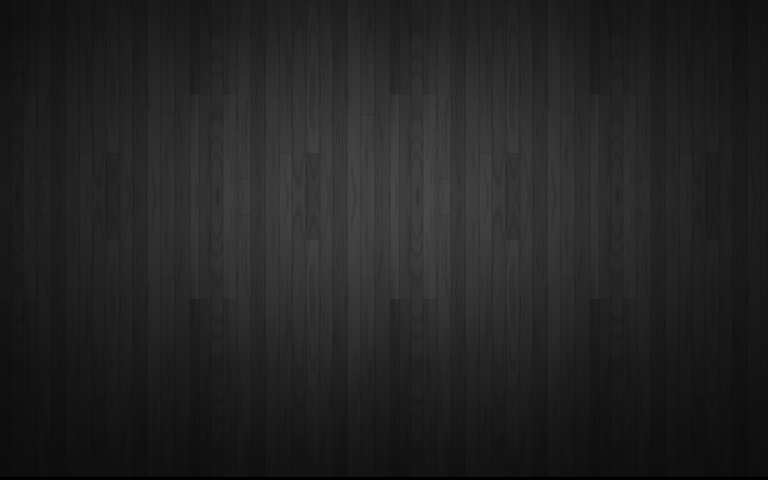
Write a Shadertoy shader that draws this texture.

```glsl
// Dark vertical wood planks, mirrored about a level axis, under a soft central glow.
#define REPEATS 3.84        // plank groups across the canvas
#define SHIFT 0.95          // groups left of the first full one
#define AXIS 0.59           // height of the mirror line and glow
#define FALLOFF vec2(4.9, 5.4)
#define SHADE 0.043         // darkest base tone
#define GLOW 0.206          // added at the glow centre
#define SEAM 0.12           // darkening between planks
#define GRAIN 0.15          // strength of wood rings
#define RINGS 260.0         // ring density
#define FLECK 0.08          // strength of pores

const int PLANKS = 15;
const float EDGE[16] = float[16](0.0, 0.047, 0.105, 0.165, 0.235, 0.305, 0.375, 0.447,
                                 0.51, 0.58, 0.65, 0.715, 0.785, 0.855, 0.925, 1.0);
// Tone near the axis, tone beyond the joint, and joint distance from the axis
const float INNER[15] = float[15](1.04, 0.94, 0.96, 1.07, 1.06, 0.89, 1.0, 1.06,
                                  0.98, 0.91, 1.0, 0.9, 1.04, 1.02, 0.93);
const float OUTER[15] = float[15](0.82, 0.87, 0.96, 0.97, 1.03, 0.89, 1.0, 1.0,
                                  0.98, 1.04, 1.0, 0.9, 1.04, 0.99, 0.93);
const float JOINT[15] = float[15](0.214, 0.214, 2.0, 0.214, 0.037, 2.0, 2.0, 0.09,
                                  2.0, 0.09, 2.0, 2.0, 2.0, 0.171, 2.0);

float hash(vec2 p) {
    vec3 q = fract(p.xyx * vec3(0.1031, 0.103, 0.0973));
    q += dot(q, q.yzx + 33.33);
    return fract((q.x + q.y) * q.z);
}

float plankTone(int i, float v, float soft) {
    float outside = smoothstep(-soft, soft, v - JOINT[i]);
    float joint = 1.0 - smoothstep(0.0, 1.3 * soft, abs(v - JOINT[i]));
    return mix(INNER[i], OUTER[i], outside) * (1.0 - SEAM * joint);
}

// Sparse dark growth rings: tall ovals, with a compact knot on one plank
float woodRings(float u, float v, int id) {
    float k = float(id);
    bool knot = id == 2;
    bool oval = id == 8 || id == 9;
    float centre = knot ? 0.0 : oval ? 0.2 : hash(vec2(k, 4.0)) * 0.6;
    float stretch = knot ? 0.42 : oval ? 0.22 : 0.1;
    float drift = knot || oval ? 0.0 : 0.06 * (hash(vec2(k, 9.0)) - 0.5);
    float warp = 0.006 * sin(v * 27.0 + k * 2.4) + 0.003 * sin(v * 71.0 + k * 5.1)
               + 0.0015 * sin(v * 173.0 + k + u * 90.0);
    float r = length(vec2(u + warp * (knot ? 0.4 : 1.0) + drift, (v - centre) * stretch));
    float line = pow(0.5 + 0.5 * sin(r * RINGS + 2.0 * sin(r * 90.0 + k)), 3.0);
    float patchy = 0.5 + 0.5 * sin(v * 31.0 + k * 3.7 + 2.0 * sin(u * 70.0 + v * 13.0));
    float core = knot ? exp(-r * r * 9000.0) : 0.0;
    return line * mix(0.2, 1.0, knot || oval ? 0.75 : patchy * patchy) + core;
}

// Cellular pores drawn out along the plank
float pores(vec2 p) {
    vec2 q = p * vec2(95.0, 60.0);
    q.y += 7.0 * hash(vec2(floor(q.x), 3.0));
    vec2 cell = floor(q);
    vec2 spot = 0.3 + 0.4 * vec2(hash(cell), hash(cell + 17.0));
    vec2 d = (fract(q) - spot) * vec2(1.5, 1.1);
    return (1.0 - smoothstep(0.05, 0.4, length(d))) * hash(cell + 41.0);
}

void mainImage(out vec4 fragColor, in vec2 fragCoord) {
    vec2 uv = fragCoord / iResolution.xy;
    float x = fract(uv.x * REPEATS - SHIFT);
    float v = abs(uv.y - AXIS);
    float softX = 0.7 * REPEATS / iResolution.x;
    float softY = 0.7 / iResolution.y;

    // Plank tones and the seams between them
    float tone = plankTone(PLANKS - 1, v, softY);
    float seam = 1.0;
    int id = 0;
    for (int i = 0; i <= PLANKS; i++) {
        float d = x - EDGE[i];
        tone = mix(tone, plankTone(i % PLANKS, v, softY), smoothstep(-softX, softX, d));
        seam = min(seam, abs(d));
        if (i < PLANKS && d >= 0.0) id = i;
    }
    tone *= 1.0 - SEAM * (1.0 - smoothstep(0.001, 0.001 + 1.3 * softX, seam));

    // Grain, with slow mottling along each plank
    float k = float(id);
    float middle = 0.5 * (EDGE[id] + EDGE[id + 1]);
    tone *= 1.0 - GRAIN * (woodRings(x - middle, v, id) - 0.2);
    tone *= 1.0 + 0.02 * sin(v * 19.0 + k * 2.7 + 1.5 * sin(x * 60.0 + v * 7.0));
    tone *= 1.0 - FLECK * (pores(vec2(x, v)) - 0.1);

    // Central glow and the dark strip along the foot
    vec2 away = uv - vec2(0.5, AXIS);
    float light = SHADE + GLOW * exp(-dot(away * away, FALLOFF));
    light *= smoothstep(0.005, 0.005 + 2.0 * softY, uv.y);

    fragColor = vec4(vec3(light * tone), 1.0);
}
```
